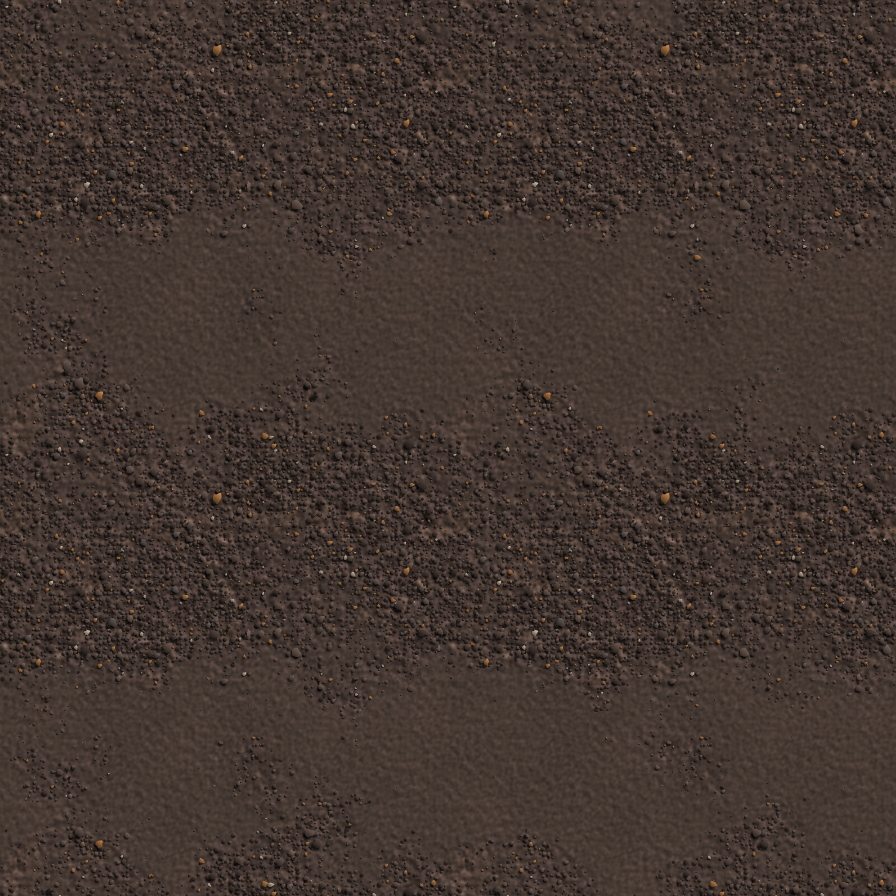
This texture is drawn by a Shadertoy shader. Its source:

```glsl
// Dark brown garden soil: bands of gritty clods and pebbles between smoother dust, two repeats each way.

const vec2 LIGHT = vec2(0.6, 0.8);           // light comes from the upper right
const vec3 SOIL = vec3(0.275, 0.226, 0.2);

vec3 hash3(vec2 cell, float seed) {
    vec3 q = fract(cell.xyx * vec3(0.1031, 0.103, 0.0973) + seed * 0.1371);
    q += dot(q, q.yxz + 33.33);
    return fract((q.xxy + q.yzz) * q.zyx);
}

// Gradient noise with n cells per unit, wrapping at every unit
float noise(vec2 p, float n, float seed) {
    vec2 x = p * n, cell = floor(x), f = x - cell;
    vec2 w = f * f * f * (f * (f * 6.0 - 15.0) + 10.0);
    vec4 v;
    for (int k = 0; k < 4; k++) {
        vec2 corner = vec2(k & 1, k >> 1);
        vec2 g = hash3(mod(cell + corner, n), seed).xy * 2.0 - 1.0;
        v[k] = dot(g, f - corner);
    }
    return mix(mix(v.x, v.y, w.x), mix(v.z, v.w, w.x), w.y);
}

float fbm(vec2 p, float n, float seed) {
    float sum = 0.0, amp = 1.0;
    for (int k = 0; k < 4; k++) {
        sum += amp * noise(p, n, seed + float(k));
        n *= 2.0;
        amp *= 0.6;
    }
    return sum;
}

// Slope of the ground towards the light
float relief(vec2 p, float n, float seed) {
    return noise(p, n, seed) - noise(p + LIGHT * 0.35 / n, n, seed);
}

// Mostly soil-coloured grit, some grey, a few ochre and cream grains
vec3 stoneColor(vec3 h) {
    vec3 c = SOIL * mix(0.8, 1.4, h.z);
    c = mix(c, vec3(0.34, 0.31, 0.3), 0.7 * step(0.86, h.y));
    c = mix(c, vec3(0.58, 0.39, 0.22), step(0.945, h.y));
    return mix(c, vec3(0.62, 0.56, 0.49), step(0.982, h.y));
}

// Jittered stones, n cells per repeat, each with a cast shadow
vec3 addStones(vec3 color, vec2 p, float n, float density, float size, float seed) {
    vec2 x = p * n, base = floor(x);
    float blur = n * 2.0 / iResolution.y;
    for (int k = 0; k < 9; k++) {
        vec2 cell = base + vec2(k % 3, k / 3) - 1.0;
        vec2 id = mod(cell, n);
        vec3 shape = hash3(id, seed), look = hash3(id, seed + 7.0);
        float r = size * mix(0.5, 1.3, shape.z * shape.z) * smoothstep(look.x, look.x + 0.12, density);
        if (r < 0.03) continue;

        // Turned, flattened outline with blunt corners
        float turn = 6.2832 * fract(shape.z * 17.0);
        mat2 spin = mat2(cos(turn), -sin(turn), sin(turn), cos(turn));
        vec2 d = x - cell - 0.2 - 0.6 * shape.xy;
        vec2 q = spin * d * vec2(1.0, 1.0) * mat2(1.0, 0.0, 0.0, 1.3);
        float angle = atan(q.y, q.x + 1e-5);
        float edge = r * (1.0 + 0.13 * cos(3.0 * angle + turn) + 0.07 * cos(5.0 * angle));

        float shadow = 1.0 - smoothstep(0.5 * r, 1.2 * r + 0.5 * blur, length(d + LIGHT * r * 0.75));
        color *= 1.0 - 0.62 * shadow;
        float lit = clamp(0.92 + 0.42 * dot(d, LIGHT) / r, 0.45, 1.35);
        float cover = clamp((edge - length(q)) / blur + 0.5, 0.0, 1.0);
        color = mix(color, stoneColor(look) * lit, cover);
    }
    return color;
}

void mainImage(out vec4 fragColor, in vec2 fragCoord) {
    vec2 uv = fragCoord / iResolution.xy;
    vec2 p = uv * 2.0;

    // Gritty band in the upper half of each repeat; dust below varies over the canvas
    float band = cos(6.2832 * (p.y - 0.77));
    float field = 0.42 * band + 0.85 * fbm(p, 4.0, 1.0);
    field += 0.45 * noise(uv, 5.0, 9.0) * (1.0 - 0.7 * band);
    float rough = smoothstep(-0.38, 0.42, field);

    // Bare brown patches interrupt the grit
    float patchy = smoothstep(0.16, 0.42, fbm(p, 9.0, 21.0));
    float grit = rough * (1.0 - 0.75 * patchy);

    // Ground tone, broad mottling and fine grain
    vec3 color = SOIL * mix(vec3(1.0), vec3(0.99, 0.96, 0.98), rough);
    color = mix(color, vec3(0.31, 0.245, 0.205), patchy * rough * 0.7);
    color *= 1.0 + 0.1 * fbm(p, 6.0, 31.0);
    color *= 1.0 + 0.7 * relief(p, 26.0, 41.0) * rough;
    color *= 1.0 + mix(0.35, 1.0, rough) * relief(p, 61.0, 43.0);
    color *= 1.0 + mix(0.3, 0.55, rough) * noise(p, 117.0, 47.0);

    // Crumbs first, then ever larger and rarer pebbles
    for (int k = 0; k < 4; k++) {
        float level = float(k);
        float n = floor(100.0 * pow(0.55, level));
        float density = (grit + 0.04) * 0.85 * pow(0.62, level);
        color = addStones(color, p, n, density, 0.4 - 0.055 * level, 60.0 + 13.0 * level);
    }
    fragColor = vec4(color, 1.0);
}
```
